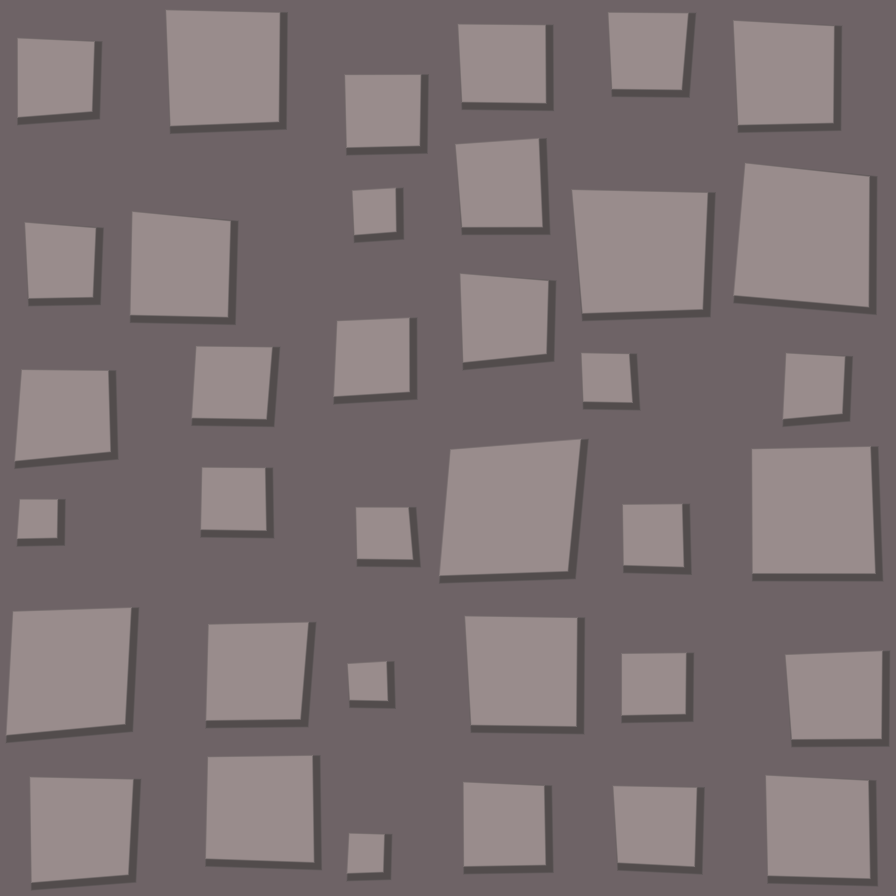
Give the GLSL for this pattern, as a Shadertoy shader.

```glsl
// Scattered light paving stones with hard drop shadows on a flat dark ground.
// A grid of randomly placed walls splits the canvas into uneven rectangles;
// each one holds a single stone, a near-square with four displaced corners.
#define GRID 6.0           // stones per side
#define WALL_SHIFT 0.6     // wall displacement, in cells
#define GAP 0.03           // clearance kept around a stone
#define SIDE_MIN 0.042
#define SIDE_MAX 0.16
#define SHRINK 0.7         // smallest share of the free room used
#define SKEW 0.11          // corner displacement, in stone sides
#define SHADOW 0.0085      // shadow reach to the right and down
#define SOFTNESS 0.0025    // edge blur
#define SEED 17

const vec3 GROUND = vec3(0.43, 0.39, 0.40);
const vec3 STONE  = vec3(0.60, 0.55, 0.55);
const vec3 SHADE  = vec3(0.32, 0.30, 0.30);

// Integer hash: three values in 0..1 per cell and salt
vec3 hash3(vec2 cell, float salt) {
    uvec3 v = uvec3(ivec3(cell, salt) + ivec3(SEED));
    v = v * 1664525u + 1013904223u;
    v.x += v.y * v.z;  v.y += v.z * v.x;  v.z += v.x * v.y;
    v ^= v >> 16u;
    v.x += v.y * v.z;  v.y += v.z * v.x;  v.z += v.x * v.y;
    return vec3(v >> 8u) / 16777216.0;
}

// Offset of the wall that crosses a cell
float wall(vec2 cell) {
    return 0.5 + WALL_SHIFT * (hash3(cell, 0.0).x - 0.5);
}

// Free rectangle around a grid node: low corner in xy, high corner in zw.
// Walls alternate between vertical and horizontal like a checkerboard.
vec4 room(vec2 node) {
    float lowLeft  = wall(node - 1.0);
    float lowRight = wall(node - vec2(0.0, 1.0));
    float upLeft   = wall(node - vec2(1.0, 0.0));
    float upRight  = wall(node);
    bool even = mod(node.x + node.y, 2.0) < 0.5;
    vec4 r = even ? vec4(lowLeft - 1.0, lowRight - 1.0, upRight, upLeft)
                  : vec4(upLeft - 1.0, lowLeft - 1.0, lowRight, upRight);
    // Straight outer walls on the canvas border
    if (node.x < 0.5) r.x = -0.5;
    if (node.y < 0.5) r.y = -0.5;
    if (node.x > GRID - 1.5) r.z = 0.5;
    if (node.y > GRID - 1.5) r.w = 0.5;
    return (r + node.xyxy + 0.5) / GRID;
}

// Signed distance to a convex, counterclockwise quad
float quadDistance(vec2 p, vec2 corners[4]) {
    float d = -1.0;
    for (int k = 0; k < 4; k++) {
        vec2 edge = corners[(k + 1) & 3] - corners[k];
        vec2 normal = normalize(vec2(edge.y, -edge.x));
        d = max(d, dot(p - corners[k], normal));
    }
    return d;
}

float coverage(float d, float blur) {
    return smoothstep(0.5, -0.5, d / blur);
}

// Coverage of one stone (x) and of its shadow (y)
vec2 stoneAndShadow(vec2 p, vec2 node, float blur) {
    vec4 area = room(node);
    vec2 extent = area.zw - area.xy;
    vec3 rnd = hash3(node, 1.0);

    // Size and place inside the free rectangle
    float side = (min(extent.x, extent.y) - GAP) * mix(SHRINK, 1.0, rnd.x);
    side = clamp(side, SIDE_MIN, SIDE_MAX);
    vec2 slack = max(extent - GAP - side, 0.0);
    vec2 centre = 0.5 * (area.xy + area.zw) + slack * (rnd.yz - 0.5);
    centre += vec2(-0.5, 0.5) * SHADOW;

    // Displaced corners; the shadow stretches the right and lower ones
    vec2 stone[4], shadow[4];
    for (int k = 0; k < 4; k++) {
        vec2 dir = vec2((k == 1 || k == 2) ? 1.0 : -1.0, k < 2 ? -1.0 : 1.0);
        vec2 skew = SKEW * (hash3(node, float(k + 2)).xy - 0.5);
        stone[k] = centre + side * (0.5 * dir + skew);
        shadow[k] = stone[k] + SHADOW * vec2(max(dir.x, 0.0), min(dir.y, 0.0));
    }
    return vec2(coverage(quadDistance(p, stone), blur),
                coverage(quadDistance(p, shadow), blur));
}

void mainImage(out vec4 fragColor, in vec2 fragCoord) {
    vec2 p = fragCoord / iResolution.xy;
    float blur = max(SOFTNESS, 1.0 / iResolution.y);
    vec2 nearest = floor(p * GRID);

    // Gather the stones of the surrounding nodes
    vec2 cover = vec2(0.0);
    for (int y = -1; y <= 1; y++)
    for (int x = -1; x <= 1; x++) {
        vec2 node = nearest + vec2(x, y);
        if (min(node.x, node.y) < 0.0 || max(node.x, node.y) > GRID - 0.5) continue;
        cover = max(cover, stoneAndShadow(p, node, blur));
    }

    vec3 color = mix(GROUND, SHADE, cover.y);
    color = mix(color, STONE, cover.x);
    fragColor = vec4(color, 1.0);
}
```
